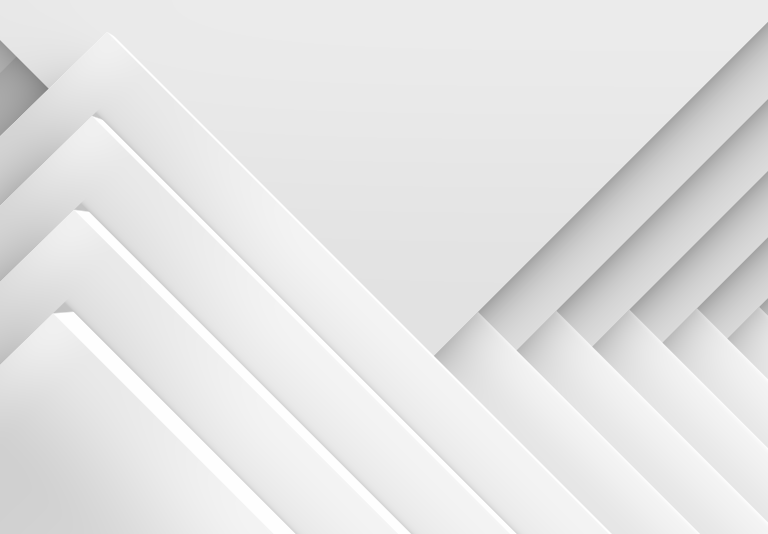
This background is drawn by a WebGL 2 fragment shader. Its source:

```glsl
#version 300 es
precision highp float;

uniform vec2 u_resolution;
out vec4 fragColor;

const float PANEL_EDGE = 1.479;
const float PANEL_LEFT = -0.075;
const float BEVEL_WHITE = 0.995;

// Antialiased coverage of the side where d is positive
float cover(float d, float soft) {
    return clamp(d / soft + 0.5, 0.0, 1.0);
}

// Darkness that fades with distance from a casting edge
float fade(float d, float reach) {
    return exp(-max(d, 0.0) / reach);
}

// Value at step k of a series with changing spacing
float series(float start, float stride, float bend, float k) {
    return start + stride * k + bend * k * k;
}

float risingEdge(float k) {
    return series(PANEL_EDGE, 0.150, -0.00515, k);
}

float fallingEdge(float k) {
    return series(0.311, 0.1536, -0.0049, k);
}

// Stacked stripes and folded boards on the right, back to front
float paintHerringbone(float fall, float rise, float soft) {
    float shade = 0.88;
    for (int i = 5; i >= 0; i--) {
        float k = float(i);
        float depth = rise - risingEdge(k);
        float stripe = 0.885 - 0.25 * fade(depth, 0.058);
        shade = mix(shade, stripe, cover(risingEdge(k + 1.0) - rise, soft));

        float inset = fallingEdge(k) - fall;
        float board = 0.955 - 0.055 * smoothstep(0.0, 0.16, inset);
        board -= 0.19 * fade(depth, 0.062);
        board += 0.05 * fade(inset, 0.005);
        shade = mix(shade, board, cover(inset, soft) * cover(depth, soft));
    }
    return shade;
}

// Wide panel with a dark recess behind its left corner
float paintPanel(float shade, vec2 p, float fall, float rise, float soft) {
    float panel = 0.922 - 0.035 * smoothstep(0.0, 0.6, p.y);
    panel -= 0.012 * fade(p.x, 0.2);
    shade = mix(shade, panel, cover(PANEL_EDGE - rise, soft));

    float behind = PANEL_LEFT - fall;
    float recess = 0.74 - 0.14 * fade(behind, 0.05);
    recess -= 0.05 * cover(rise - 0.137, soft) * fade(rise - 0.137, 0.06);
    return mix(shade, recess, cover(behind, soft));
}

// One raised slab: cast shadows, white bevel, then its top face
float paintSlab(float shade, vec2 p, float k, float soft) {
    vec2 apex = vec2(series(0.2004, -0.0253, -0.0028, k),
                     series(0.0600, 0.1480, 0.0092, k));
    vec2 q = p - apex;
    float inset = q.y - q.x;
    float depth = 0.975 * q.x + q.y;
    float bevelWidth = series(0.0056, 0.0047, 0.0024, k);
    float outside = -inset - bevelWidth;
    float leftSide = cover(depth, soft);

    shade -= 0.11 * fade(-depth, 0.065) * smoothstep(0.0, 0.3, inset);
    shade -= 0.10 * fade(outside, 0.006) * leftSide * min(k, 1.0);

    float tip = q.y - (0.55 - 0.21 * k) * q.x;
    float bevel = cover(-outside, soft) * cover(tip, soft) * leftSide;
    shade = mix(shade, BEVEL_WHITE, bevel);

    float top = 0.955 - 0.10 * smoothstep(0.0, 0.38, inset);
    float apexShade = smoothstep(0.0, 0.16, depth) * (1.0 - smoothstep(0.2, 0.8, depth));
    top -= 0.04 * apexShade + 0.015 * fade(depth, 0.05);
    return mix(shade, top, cover(inset, soft) * leftSide);
}

void main() {
    // Canvas heights, measured down from the top left
    vec2 p = gl_FragCoord.xy / u_resolution.y;
    p.y = 1.0 - p.y;
    float soft = 1.5 / u_resolution.y;
    float fall = p.x - p.y;
    float rise = p.x + p.y;

    float shade = paintHerringbone(fall, rise, soft);
    shade = paintPanel(shade, p, fall, rise, soft);
    for (int i = 0; i < 4; i++) {
        shade = paintSlab(shade, p, float(i), soft);
    }
    fragColor = vec4(vec3(clamp(shade, 0.0, 1.0)), 1.0);
}
```
